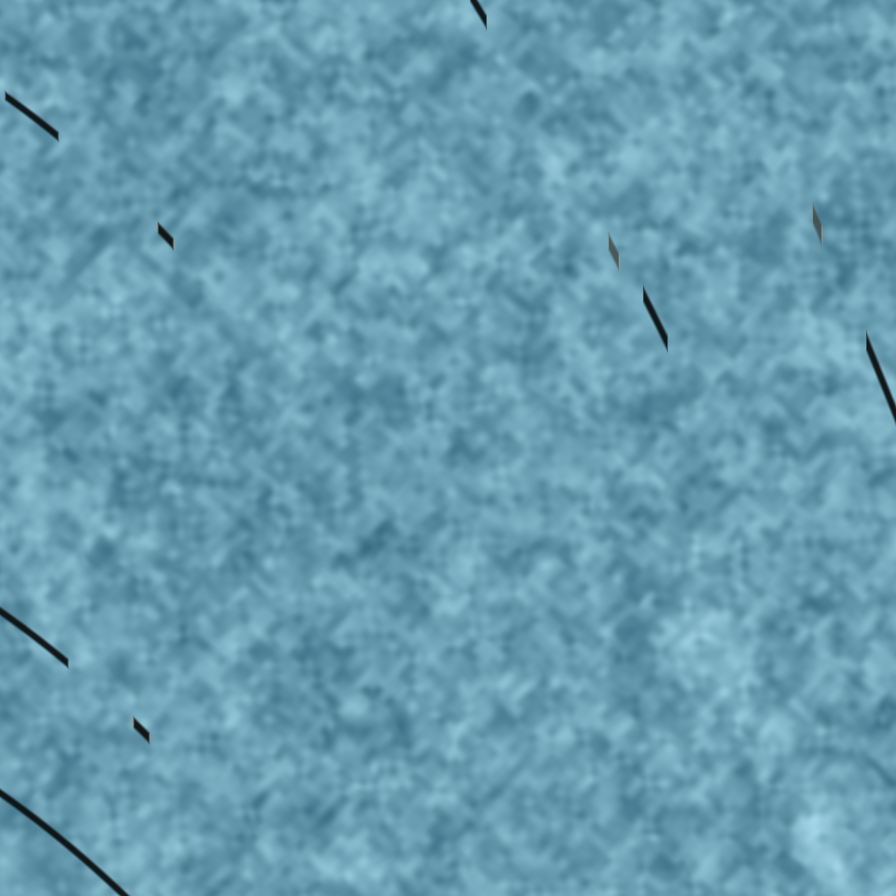
Write a Shadertoy shader that draws this texture.

```glsl
// Mottled blue paper-like surface with sparse dark dashes along sweeping curves and a pale scuff.
#define BASE_BLUE vec3(0.407, 0.610, 0.691)
#define GRAIN_TINT vec3(1.0, 1.0, 0.95)
#define INK vec3(0.04, 0.06, 0.06)
#define TIP_TAN vec3(0.58, 0.60, 0.55)
#define GRAIN_CONTRAST 1.12
#define GRAIN_SCALE 92.0
#define DASH_HALF_WIDTH 0.0036
#define EDGE_SOFTNESS 0.0022
#define SCUFF_STRENGTH 0.085
#define TRAIL_STRENGTH 0.022

float hash(vec2 p) {
    vec3 q = fract(vec3(p.xyx) * 0.1031);
    q += dot(q, q.yzx + 33.33);
    return fract((q.x + q.y) * q.z);
}

// Smooth value noise, centred on zero
float noise(vec2 p) {
    vec2 cell = floor(p), f = fract(p);
    f = f * f * (3.0 - 2.0 * f);
    float low = mix(hash(cell), hash(cell + vec2(1, 0)), f.x);
    float high = mix(hash(cell + vec2(0, 1)), hash(cell + vec2(1, 1)), f.x);
    return mix(low, high, f.y) - 0.5;
}

vec2 turn(vec2 p, float a) {
    return vec2(cos(a) * p.x - sin(a) * p.y, sin(a) * p.x + cos(a) * p.y);
}

// Four rotated octaves, from fine fibres to broad clouds
float mottle(vec2 uv) {
    vec2 warp = 0.006 * vec2(noise(uv * 37.0 + 11.0), noise(uv * 37.0 + 71.0));
    vec2 p = (uv + warp) * GRAIN_SCALE;
    float sum = 0.13 * noise(turn(p, 0.75) + 300.0);
    sum += 0.13 * noise(turn(p * 0.54, 0.2) + 500.0);
    sum += 0.09 * noise(turn(p * 0.27, 1.1) + 700.0);
    sum += 0.06 * noise(turn(p * 0.11, 0.5) + 900.0);
    return sum * GRAIN_CONTRAST;
}

// Signed distance to a dash; q is (along, across) in canvas units
float dashDistance(vec2 q, float halfLength, float halfWidth) {
    vec2 d = abs(q) - vec2(halfLength, halfWidth);
    return length(max(d, 0.0)) + min(max(d.x, d.y), 0.0);
}

float cover(float d) {
    return 1.0 - smoothstep(-EDGE_SOFTNESS, EDGE_SOFTNESS, d);
}

void mainImage(out vec4 fragColor, in vec2 fragCoord) {
    vec2 uv = fragCoord / iResolution.xy;

    // Curved lanes that steepen to the right
    float slope = 0.7 + 1.8 * uv.x;
    float stretch = sqrt(1.0 + slope * slope);
    float lane = uv.y + 0.7 * uv.x + 0.9 * uv.x * uv.x;

    vec3 color = BASE_BLUE + GRAIN_TINT * mottle(uv);

    // Pale ragged scuff, brighter towards the bottom
    float scuffSide = (lane - 1.39 - 0.5 * (uv.x - 0.78)) / stretch;
    float ragged = noise(uv * 60.0 + 40.0) + noise(uv * 25.0 + 90.0);
    float scuff = exp(-pow(scuffSide / 0.024, 2.0)) * smoothstep(0.72, 0.90, uv.x);
    color += GRAIN_TINT * SCUFF_STRENGTH * scuff * (1.0 + 0.7 * ragged);

    // Per lane: offset, long dash start, long dash length, short dash centre
    vec4 lanes[6] = vec4[6](
        vec4(0.115, -0.05, 0.196, -0.30),
        vec4(0.318, -0.05, 0.126, 0.158),
        vec4(0.897, 0.006, 0.059, 0.185),
        vec4(1.621, 0.525, 0.018, 0.685),
        vec4(1.638, 0.718, 0.027, -0.30),
        vec4(2.137, 0.967, 0.060, 0.912));

    float ink = 0.0, tips = 0.0;
    for (int i = 0; i < 6; i++) {
        vec4 l = lanes[i];
        float across = (lane - l.x) / stretch;
        float longAlong = (uv.x - l.y - 0.5 * l.z) * stretch;
        float shortAlong = (uv.x - l.w) * stretch;
        float longDash = dashDistance(vec2(longAlong, across), 0.5 * l.z * stretch, DASH_HALF_WIDTH);
        float shortDash = dashDistance(vec2(shortAlong, across), 0.012, DASH_HALF_WIDTH * 1.1);

        // Dashes on the right are worn thinner
        float wear = mix(1.0, 0.5, smoothstep(0.5, 0.7, l.w));
        ink = max(ink, max(cover(longDash), wear * cover(shortDash)));
        tips = max(tips, cover(dashDistance(vec2(shortAlong, across), 0.016, DASH_HALF_WIDTH)));

        // Faint pale trail beside each dash
        float reach = exp(-pow((uv.x - l.y - l.z - 0.05) / 0.11, 2.0));
        color += GRAIN_TINT * TRAIL_STRENGTH * reach * exp(-pow(across / 0.02, 2.0));
    }
    color = mix(color, TIP_TAN, 0.55 * tips);
    color = mix(color, INK, 0.95 * ink);

    fragColor = vec4(color, 1.0);
}
```
